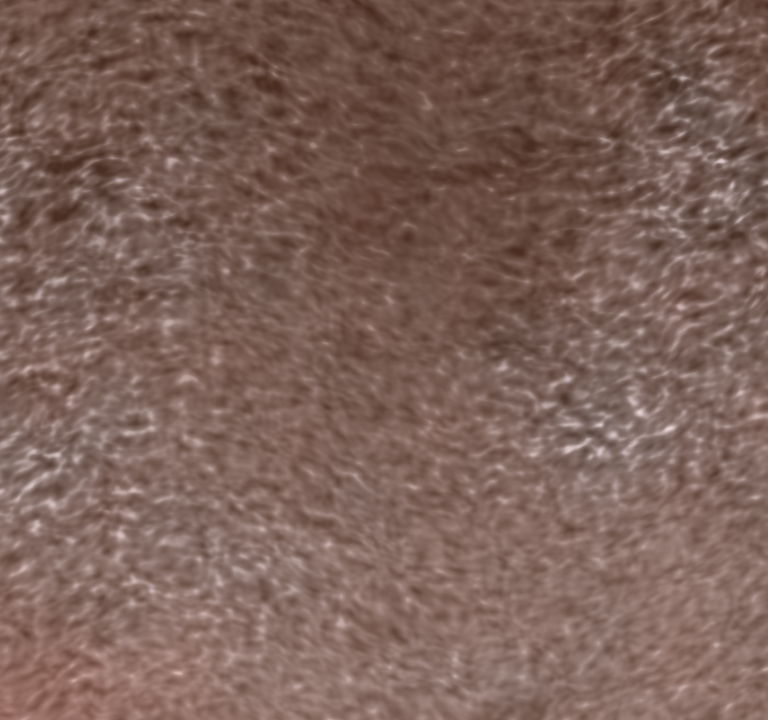
Reproduce this texture procedurally as a Shadertoy shader.

```glsl
const vec3 SKIN_MID = vec3(0.505, 0.395, 0.360);
const vec3 TONE_SLOPE = vec3(1.0, 1.04, 1.11);   // colour change per unit of tone
const vec3 SHEEN_TINT = vec3(-0.012, 0.010, 0.022);
const vec3 FLUSH_TINT = vec3(0.045, -0.012, -0.022);

const vec2 FOLD_FREQ = vec2(17.0, 38.0);         // wide folds, strongest at the top
const vec2 GRAIN_FREQ = vec2(45.0, 62.0);        // small plates
const vec2 FINE_FREQ = vec2(82.0, 108.0);        // soft detail
const vec2 CREASE_FREQ = vec2(5.0, 21.0);        // long dark furrows
const float BEND_FREQ = 6.6;
const float BEND_HEIGHT = 0.042;
const float RELIEF = 0.175;
const float GLINT = 0.17;

vec2 hash22(vec2 p) {
    vec3 a = fract(p.xyx * vec3(0.1031, 0.1030, 0.0973));
    a += dot(a, a.yzx + 33.33);
    return fract((a.xx + a.yz) * a.zy);
}

float corner(vec2 cell, vec2 offset, vec2 f) {
    vec2 gradient = hash22(cell + offset + 71.0) * 2.0 - 1.0;
    return dot(gradient, f - offset);
}

// Gradient noise, roughly -0.7 to 0.7
float noise(vec2 p) {
    vec2 i = floor(p), f = p - i;
    vec2 u = f * f * f * (f * (f * 6.0 - 15.0) + 10.0);
    float low = mix(corner(i, vec2(0, 0), f), corner(i, vec2(1, 0), f), u.x);
    float high = mix(corner(i, vec2(0, 1), f), corner(i, vec2(1, 1), f), u.x);
    return 1.2 * mix(low, high, u.y);
}

float blob(vec2 p, vec2 center, vec2 radius) {
    vec2 d = (p - center) / radius;
    return exp(-dot(d, d));
}

// Oily patches on both sides
float sheenMask(vec2 p) {
    float s = 0.75 * blob(p, vec2(0.08, 0.70), vec2(0.24, 0.18));
    s += 0.75 * blob(p, vec2(0.04, 0.36), vec2(0.15, 0.14));
    s += 0.95 * blob(p, vec2(1.00, 0.74), vec2(0.17, 0.22));
    s += 0.85 * blob(p, vec2(0.86, 0.43), vec2(0.18, 0.13));
    s += 0.35 * blob(p, vec2(0.30, 0.22), vec2(0.22, 0.14));
    return s * (1.0 + 0.9 * noise(p * 7.0 + 4.0));
}

// Broad light and shade
float baseTone(vec2 p) {
    float tone = mix(0.045, -0.085, smoothstep(0.05, 0.95, p.y));
    tone -= 0.035 * blob(p, vec2(0.60, 0.68), vec2(0.20, 0.33));
    tone -= 0.035 * blob(p, vec2(0.05, 0.17), vec2(0.16, 0.07));
    return tone + 0.045 * noise(p * vec2(6.0, 8.0) + 19.0);
}

void mainImage(out vec4 fragColor, in vec2 fragCoord) {
    vec2 p = fragCoord / iResolution.y;

    // Bend the grain up at the sides and down in the middle
    vec2 q = p;
    q.y -= BEND_HEIGHT * sin(BEND_FREQ * p.x);
    q += 0.012 * vec2(noise(p * 13.0 + 31.0), noise(p * 13.0 + 57.0));

    // Relief: thin crests above, rounder plates below
    float upper = smoothstep(0.25, 0.85, p.y);
    float folds = 0.75 - 3.6 * abs(noise(q * FOLD_FREQ));
    float grain = noise(q * GRAIN_FREQ + 11.0);
    float fine = noise(q * FINE_FREQ + 43.0);
    float relief = mix(0.18, 0.42, upper) * folds
                 + mix(1.0, 0.75, upper) * grain + 0.5 * fine;

    // Long furrows
    float crease = smoothstep(0.20, 0.55, noise(q * CREASE_FREQ + 83.0));

    // Wet highlights on the raised parts
    float sheen = sheenMask(p);
    float glint = smoothstep(0.05, 0.75, relief);
    float calm = 1.0 - 0.4 * blob(p, vec2(0.58, 0.75), vec2(0.20, 0.30));

    float tone = baseTone(p) + RELIEF * calm * relief * (0.85 + 0.35 * sheen);
    tone += sheen * (0.025 + GLINT * glint) - 0.06 * crease;
    tone += 0.07 * smoothstep(0.45, 0.9, relief);
    tone = max(tone, -0.21);

    // Colour
    float flush = blob(p, vec2(0.0, 0.0), vec2(0.28, 0.13));
    flush += 0.35 * noise(p * 9.0 + 7.0);
    vec3 color = SKIN_MID + TONE_SLOPE * tone;
    color += SHEEN_TINT * sheen + FLUSH_TINT * flush;
    fragColor = vec4(clamp(color, 0.0, 1.0), 1.0);
}
```
